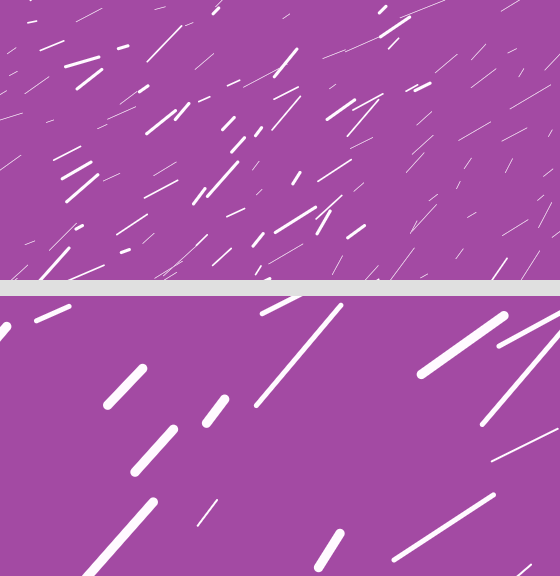
Top, the full canvas; bottom, a detail of the centre.
This pattern is drawn by a Shadertoy shader. Its source:

```glsl
// Scattered white slanted strokes, fine and bold, on a flat purple ground.

// Four random values in 0..1 for a grid cell
vec4 hash4(vec2 cell) {
    vec4 p = fract(cell.xyxy * vec4(0.1031, 0.1030, 0.0973, 0.1099) + 0.37);
    p += dot(p, p.wzxy + 33.33);
    return fract((p.xxyz + p.yzzw) * p.zywx);
}

// Distance from p to a segment centred on the origin
float segmentDistance(vec2 p, vec2 direction, float halfLength) {
    float along = clamp(dot(p, direction), -halfLength, halfLength);
    return length(p - along * direction);
}

// Coverage of the stroke that belongs to one cell
float stroke(vec2 p, vec2 cell, float pixel) {
    vec4 place = hash4(cell + 40.0);
    vec4 shape = hash4(cell + 91.0);
    if (place.z < 0.12) return 0.0;
    vec2 centre = (cell + 0.05 + 0.9 * place.xy) / 8.0;

    // Strokes lie flatter on the left and steeper on the right
    float angle = mix(0.46, 0.84, centre.x * 0.5)
                + 0.66 * (shape.x - 0.5) - 0.15 * (centre.y - 0.5);
    float halfLength = mix(0.013, 0.092, pow(shape.y, 1.4));

    // Bold strokes gather left of the middle, fine ones fill the rest
    float boldChance = mix(0.07, 0.62, 1.0 - smoothstep(0.4, 0.85, abs(centre.x - 0.86)));
    float halfWidth = 0.0012;
    if (shape.z < boldChance) halfWidth = shape.w < 0.45 ? 0.003 : 0.0056;

    float d = segmentDistance(p - centre, vec2(cos(angle), sin(angle)), halfLength);
    float edge = clamp((halfWidth - d) / pixel + 0.5, 0.0, 1.0);
    return min(edge, 2.0 * halfWidth / pixel);
}

void mainImage(out vec4 fragColor, in vec2 fragCoord) {
    float pixel = 1.0 / iResolution.y;
    vec2 p = fragCoord * pixel;
    vec2 home = floor(p * 8.0);

    // Strokes from neighbouring cells may reach into this one
    float ink = 0.0;
    for (int y = -1; y <= 1; y++)
        for (int x = -1; x <= 1; x++)
            ink = max(ink, stroke(p, home + vec2(x, y), pixel));

    vec3 purple = vec3(0.64, 0.29, 0.64);
    vec3 white = vec3(1.0, 0.98, 1.0);
    fragColor = vec4(mix(purple, white, ink), 1.0);
}
```
